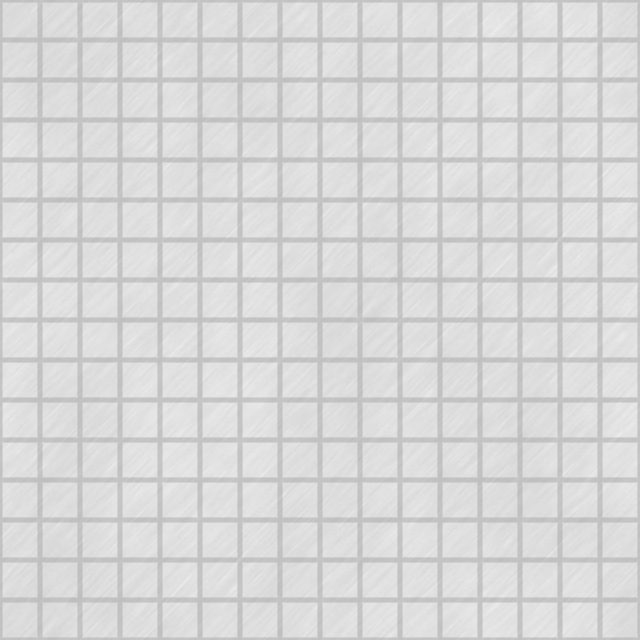
Give the GLSL for this texture, as a three.js fragment shader.

```glsl
// Pale brushed tiles in a 16 by 16 grid with grey joints centred on the cell borders.
// Diagonal streaks, fine grain and soft upright smudges come from value noise
// whose lattice wraps, so the whole square tiles without a seam.

varying vec2 vUv;

const float CELLS = 16.0;
const float JOINT_WIDTH = 0.128;   // share of one cell
const float EDGE_SOFTNESS = 0.016; // share of one cell
const vec3 TILE_COLOR = vec3(0.873);
const vec3 JOINT_COLOR = vec3(0.765);

float hash(vec2 p, float seed) {
  vec3 q = fract(vec3(p.xyx + seed) * vec3(0.1031, 0.1030, 0.0973));
  q += dot(q, q.yzx + 33.33);
  return fract((q.x + q.y) * q.z);
}

// Value noise from 0 to 1 that repeats after a whole number of lattice steps.
float wrappedNoise(vec2 p, vec2 period, float seed) {
  vec2 cell = floor(p);
  vec2 f = p - cell;
  f = f * f * (3.0 - 2.0 * f);
  vec2 a = mod(cell, period);
  vec2 b = mod(cell + 1.0, period);
  float low = mix(hash(a, seed), hash(vec2(b.x, a.y), seed), f.x);
  float high = mix(hash(vec2(a.x, b.y), seed), hash(b, seed), f.x);
  return mix(low, high, f.y);
}

// Noise drawn out along the rising diagonal; counts are across and along it.
float diagonalStreaks(vec2 uv, vec2 counts, float seed) {
  vec2 diagonal = vec2(uv.x - uv.y, uv.x + uv.y);
  return wrappedNoise(diagonal * counts, counts, seed);
}

// Upright smudges in a few octaves, centred on zero.
float smudges(vec2 uv) {
  float sum = 0.0;
  float weight = 0.5;
  vec2 counts = vec2(8.0, 3.0);
  for (int i = 0; i < 3; i++) {
    sum += weight * (wrappedNoise(uv * counts, counts, 11.0 + float(i) * 7.0) - 0.5);
    counts *= 2.0;
    weight *= 0.5;
  }
  return sum;
}

// 1 on the joints, 0 on the tiles.
float jointMask(vec2 uv, float width, float softness) {
  vec2 toBorder = 0.5 - abs(fract(uv * CELLS) - 0.5);
  float d = min(toBorder.x, toBorder.y) - 0.5 * width;
  return 1.0 - smoothstep(-softness, softness, d);
}

void main() {
  float joint = jointMask(vUv, JOINT_WIDTH, EDGE_SOFTNESS);

  // Brushed surface: broad bands, fine lines and a few bright scratches
  float bands = diagonalStreaks(vUv, vec2(72.0, 14.0), 3.0) - 0.5;
  float lines = diagonalStreaks(vUv, vec2(190.0, 22.0), 17.0) - 0.5;
  float scratches = smoothstep(0.72, 1.0, diagonalStreaks(vUv, vec2(230.0, 18.0), 41.0));
  float grain = wrappedNoise(vUv * 320.0, vec2(320.0), 59.0) - 0.5;
  float brushed = 0.014 * bands + 0.030 * lines + 0.022 * scratches + 0.014 * grain;

  // Smudges show mostly on the tiles
  float shade = brushed * mix(1.0, 0.8, joint) + smudges(vUv) * mix(0.065, 0.02, joint);

  vec3 color = mix(TILE_COLOR, JOINT_COLOR, joint) + shade - 0.002;
  gl_FragColor = vec4(color, 1.0);
}
```
